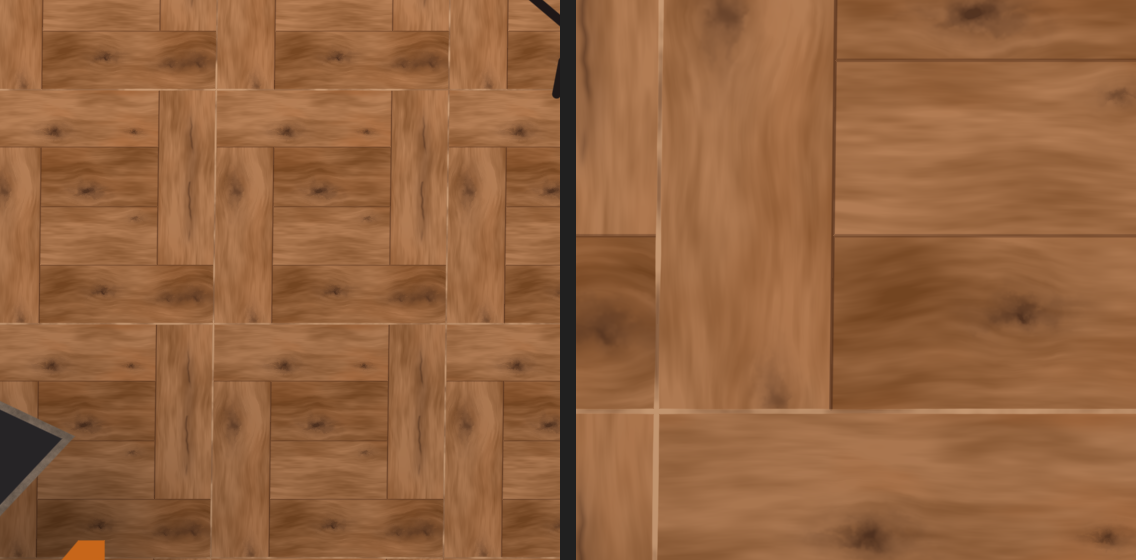
Left, the full canvas; right, a detail of the centre.
Write a WebGL 2 fragment shader that draws this texture.

```glsl
#version 300 es
precision highp float;
// Wood-look floor tiles: a repeated pinwheel of six knotty planks, with a few objects at the rim.
uniform vec2 u_resolution;
out vec4 outColor;

// Layout from the top left of the canvas; half widths in tile units
const vec2 TILE_SIZE = vec2(0.4154, 0.4180), TILE_START = vec2(0.3880, 0.1602);
const float LEAN = 0.0117, GROUT_HALF = 0.0034, JOINT_HALF = 0.0024;
// Colours
const vec3 TAN = vec3(0.665, 0.460, 0.305), BROWN = vec3(0.530, 0.340, 0.195);
const vec3 ORANGE = vec3(0.650, 0.390, 0.210), KNOT_COLOR = vec3(0.270, 0.160, 0.100);
const vec3 JOINT_COLOR = vec3(0.330, 0.190, 0.110), GROUT_COLOR = vec3(0.770, 0.590, 0.440);
const vec3 SLATE = vec3(0.150, 0.140, 0.150), FRAME = vec3(0.430, 0.370, 0.320);
const vec3 BLOCK = vec3(0.780, 0.400, 0.100), ROD = vec3(0.120, 0.090, 0.090);
// Planks as left, top, right, bottom within a tile, and their lightness
const int PLANK_COUNT = 6;
const vec4 PLANKS[PLANK_COUNT] = vec4[](
  vec4(0.0, 0.0, 0.755, 0.245), vec4(0.755, 0.0, 1.0, 0.75),
  vec4(0.0, 0.245, 0.25, 1.0), vec4(0.25, 0.245, 0.755, 0.5),
  vec4(0.25, 0.5, 0.755, 0.75), vec4(0.25, 0.75, 1.0, 1.0));
const float PLANK_TONE[PLANK_COUNT] = float[](0.62, 0.72, 0.76, 0.16, 0.72, 0.30);
// Knots as x, y, radius, darkness
const int KNOT_COUNT = 9;
const vec4 KNOTS[KNOT_COUNT] = vec4[](
  vec4(0.31, 0.18, 0.024, 0.70), vec4(0.65, 0.18, 0.012, 0.60),
  vec4(0.455, 0.435, 0.028, 0.85), vec4(0.09, 0.43, 0.034, 0.55),
  vec4(0.66, 0.55, 0.014, 0.40), vec4(0.52, 0.86, 0.022, 0.80),
  vec4(0.92, 0.88, 0.036, 0.60), vec4(0.80, 0.89, 0.024, 0.45),
  vec4(0.17, 0.98, 0.022, 0.40));

float hash(vec2 p) {
  vec3 h = fract(vec3(p.xyx) * 0.1031);
  h += dot(h, h.yzx + 33.33);
  return fract((h.x + h.y) * h.z);
}
float noise(vec2 p) {
  vec2 i = floor(p), f = fract(p);
  f = f * f * (3.0 - 2.0 * f);
  return mix(mix(hash(i), hash(i + vec2(1, 0)), f.x),
             mix(hash(i + vec2(0, 1)), hash(i + vec2(1, 1)), f.x), f.y);
}
float fbm(vec2 p) {
  float sum = 0.0;
  for (float gain = 0.533; gain > 0.05; gain *= 0.5) {
    sum += gain * noise(p);
    p = p * 2.03 + 7.1;
  }
  return sum;
}
float line(float dist, float halfWidth, float blur) {
  return 1.0 - smoothstep(halfWidth - blur, halfWidth + blur, dist);
}
float segment(vec2 p, vec2 a, vec2 b) {
  return length(p - a - (b - a) * clamp(dot(p - a, b - a) / dot(b - a, b - a), 0.0, 1.0));
}

vec3 wood(vec2 q, int id) {
  vec4 plank = PLANKS[id];
  bool upright = plank.w - plank.y > plank.z - plank.x;
  vec2 grain = upright ? q.yx : q, seed = vec2(13.7, 5.3) * float(id) + vec2(3.0, 1.0);
  // Knots push the grain aside and leave ragged, smoky stains
  float stain = 0.0;
  grain.y += 0.030 * (noise(grain * vec2(6.0, 9.0) + seed) - 0.5);
  for (int i = 0; i < KNOT_COUNT; i++) {
    vec4 knot = KNOTS[i];
    if (any(lessThan(knot.xy, plank.xy)) || any(greaterThan(knot.xy, plank.zw))) continue;
    vec2 d = (upright ? (q - knot.xy).yx : q - knot.xy) / knot.z;
    d += 1.5 * (vec2(fbm(d * 0.9 + seed), fbm(d * 0.9 + seed + 50.0)) - 0.5);
    float r = length(d * vec2(0.75, 1.0)), smear = length(d * vec2(0.3, 0.75));
    grain.y -= d.y * knot.z * 0.6 * exp(-dot(d, d) * 0.13);
    stain += knot.w * (0.7 * exp(-r * r * 2.6) + 0.42 * exp(-smear * smear)
                       * (0.5 + noise(d * vec2(1.0, 2.5) + seed)));
  }
  float broad = fbm(grain * vec2(4.0, 9.0) + seed) - 0.5;
  float streak = fbm(grain * vec2(6.0, 50.0) + seed * 2.0) - 0.5;
  float fine = noise(grain * vec2(22.0, 110.0) + seed) - 0.5;
  float tone = PLANK_TONE[id] + 1.9 * broad + 1.15 * streak + 0.34 * fine;
  vec3 color = mix(BROWN, TAN, clamp(tone, -0.6, 1.15));
  float warm = smoothstep(0.5, 0.8, fbm(grain * vec2(3.0, 8.0) + seed + 31.0));
  color = mix(color, ORANGE, warm * (id == 0 ? 0.5 : 0.2));
  // Wandering crack along the right-hand plank
  if (id == 1) {
    float away = abs(q.x - 0.885 - 0.06 * (fbm(vec2(q.y * 7.0, 2.0)) - 0.5));
    float broken = smoothstep(0.35, 0.6, noise(vec2(q.y * 19.0, 8.0)));
    float reach = smoothstep(0.04, 0.2, q.y) * (1.0 - smoothstep(0.58, 0.7, q.y));
    stain += reach * (0.4 * broken * line(away, 0.003, 0.006) + 0.2 * exp(-away * away * 1200.0));
  }
  return mix(color, KNOT_COLOR, clamp(stain, 0.0, 0.85));
}

void main() {
  vec2 p = gl_FragCoord.xy / u_resolution;
  p.y = 1.0 - p.y;
  vec2 grid = (p - TILE_START + vec2(LEAN * p.y, 0.0)) / TILE_SIZE, q = fract(grid);
  float pixel = 1.0 / min(u_resolution.x, u_resolution.y), blur = pixel / TILE_SIZE.y;
  // Find the plank and the distance to its nearest edge
  int id = 0;
  vec2 edge = vec2(0.0);
  for (int i = 0; i < PLANK_COUNT; i++) {
    vec2 e = min(q - PLANKS[i].xy, PLANKS[i].zw - q);
    if (min(e.x, e.y) >= 0.0) { id = i; edge = e; }
  }
  vec3 color = wood(q, id) * (0.98 + 0.04 * hash(floor(grid) + 20.0));
  // Printed joints, then pale and unevenly worn grout
  float ink = edge.x < edge.y ? 0.7 : 0.45, wear = fbm(grid * 13.0 + 40.0);
  color = mix(color, JOINT_COLOR, ink * line(min(edge.x, edge.y), JOINT_HALF, blur));
  vec2 border = min(q, 1.0 - q);
  float grout = line(min(border.x, border.y), GROUT_HALF * (0.6 + 0.8 * wear), blur);
  color = mix(color, GROUT_COLOR, grout * (0.4 + 0.6 * smoothstep(0.3, 0.7, wear)));
  // Room light fades downwards and into the bottom left corner
  vec2 corner = p - vec2(0.08, 1.0);
  color *= mix(1.04, 0.96, p.y) - 0.3 * exp(-dot(corner, corner) * 16.0);
  // Framed slate, orange block and dark rod
  float slate = min((p.y - 0.716 - 0.47 * p.x) / 1.105, (0.922 - 1.067 * p.x - p.y) / 1.462);
  color = mix(color, FRAME * (0.8 + 0.4 * fbm(p * 90.0)), smoothstep(-pixel, pixel, slate));
  color = mix(color, SLATE, smoothstep(-pixel, pixel, slate - 0.014));
  float block = min(min(p.y - 0.965, 0.187 - p.x), (p.x - 0.110 - 0.85 * (1.0 - p.y)) * 0.76);
  color = mix(color, BLOCK, smoothstep(-pixel, pixel, block));
  float rod = min(segment(p, vec2(0.945, -0.01), vec2(1.01, 0.045)),
                  segment(p, vec2(1.005, 0.11), vec2(0.994, 0.168)));
  color = mix(color, ROD, line(rod, 0.008, pixel));
  outColor = vec4(color, 1.0);
}
```
